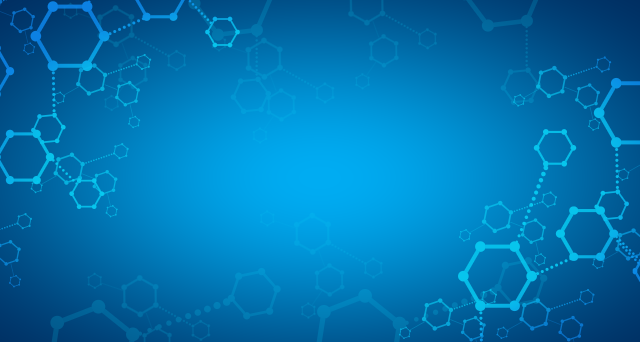
Write a WebGL 2 fragment shader that draws this background.

```glsl
#version 300 es
precision highp float;

uniform vec2 u_resolution;
out vec4 fragColor;

#define SPAN 7.68
#define GLOW vec3(0.0, 0.675, 0.95)
#define EDGE vec3(0.0, 0.17, 0.37)
#define CYAN vec3(0.03, 0.80, 0.95)
#define BLUE vec3(0.05, 0.53, 0.93)
#define BOND 0.058
#define ATOM 0.155
#define FAINT 0.20
#define SMALL 0.72
#define STRONG 0.92

const float SECTOR = 1.0471976;
float pixel;

float cover(float d) { return clamp(0.5 - d / pixel, 0.0, 1.0); }

vec2 rotate(vec2 p, float a) {
  return mat2(cos(a), sin(a), -sin(a), cos(a)) * p;
}

// Hexagonal ring of bonds with a round atom on each corner
float ring(vec2 p, float r, float turn) {
  float len = length(p);
  if (len > r * 1.3 + pixel) return 0.0;
  float a = mod(atan(p.y, p.x) - turn + SECTOR * 0.5, SECTOR) - SECTOR * 0.5;
  vec2 q = len * vec2(cos(a), abs(sin(a)));
  float bond = abs(dot(q, vec2(0.866, 0.5)) - r * 0.866) - r * BOND;
  float atom = length(q - vec2(r, 0.0)) - r * ATOM;
  return max(cover(bond) * 0.9, cover(atom));
}

// Row of dots whose radius runs from r0 to r1
float dots(vec2 p, vec2 a, vec2 b, float r0, float r1) {
  float len = length(b - a);
  vec2 dir = (b - a) / len;
  float count = max(floor(len / (1.7 * (r0 + r1))), 1.0);
  float t = clamp(round(dot(p - a, dir) / len * count) / count, 0.0, 1.0);
  return cover(length(p - a - dir * len * t) - mix(r0, r1, t));
}

float line(vec2 p, vec2 a, vec2 b) {
  float t = clamp(dot(p - a, b - a) / dot(b - a, b - a), 0.0, 1.0);
  return 0.45 * cover(length(p - mix(a, b, t)) - 0.004);
}

// Small molecule: a core ring, a neighbour and three outlying rings
float cluster(vec2 p) {
  if (length(p) > 0.95) return 0.0;
  vec2 mate = vec2(0.43, -0.17), high = vec2(0.62, 0.21);
  vec2 low = vec2(0.51, -0.51), side = vec2(-0.39, -0.22);
  float m = max(ring(p, 0.17, 0.33), ring(p - mate, 0.135, 0.33));
  m = max(m, max(ring(p - high, 0.085, 0.33), ring(p - low, 0.065, 0.33)));
  m = max(m, ring(p - side, 0.065, 0.33));
  m = max(m, dots(p, high * 0.28, high * 0.87, 0.009, 0.009));
  m = max(m, line(p, mate * 0.37, mate * 0.7));
  m = max(m, line(p, mix(mate, low, 0.38), mix(mate, low, 0.8)));
  return max(m, line(p, side * 0.38, side * 0.85));
}

// Large ring with chains leading above and below
float chain(vec2 p) {
  vec2 below = vec2(-0.56, -1.45), above = vec2(1.08, 0.51);
  float m = max(ring(p, 0.41, 0.0), ring(p - vec2(-0.26, -1.11), 0.18, 0.1));
  m = max(m, max(ring(p - below, 0.32, 0.0), ring(p - above, 0.32, 0.0)));
  m = max(m, ring(p - vec2(0.20, -1.89), 0.18, 0.0));
  m = max(m, ring(p - vec2(1.83, 0.05), 0.18, 0.0));
  m = max(m, ring(p - vec2(0.69, 1.54), 0.22, 0.0));
  m = max(m, dots(p, vec2(-0.20, -0.44), vec2(-0.19, -0.96), 0.018, 0.018));
  m = max(m, dots(p, vec2(0.48, 0.03), vec2(0.88, 0.21), 0.018, 0.018));
  m = max(m, dots(p, vec2(-0.20, -1.49), vec2(0.08, -1.77), 0.015, 0.015));
  m = max(m, dots(p, vec2(1.44, 0.42), vec2(1.69, 0.16), 0.015, 0.015));
  return max(m, dots(p, vec2(0.23, 0.41), vec2(0.58, 1.30), 0.017, 0.028));
}

void main() {
  vec2 p = gl_FragCoord.xy / u_resolution.x * SPAN;
  vec2 size = vec2(SPAN, SPAN * u_resolution.y / u_resolution.x);
  pixel = SPAN / u_resolution.x;

  // Oval glow darkening toward the corners
  vec2 q = (p - size * vec2(0.5, 0.48)) / (size * 0.5);
  vec3 color = mix(GLOW, EDGE, smoothstep(0.0, 1.6, length(q)));
  vec3 ink = mix(CYAN, BLUE, smoothstep(0.85, 1.2, length(q)));

  // Faint turned molecules
  vec2 dim[5] = vec2[](vec2(3.75, 1.30), vec2(1.68, 0.55), vec2(3.17, 3.40),
    vec2(4.40, 4.05), vec2(1.39, 3.79));
  float haze = 0.0;
  for (int i = 0; i < 5; i++)
    haze = max(haze, cluster(rotate(p - dim[i], 0.84) / 1.28));

  // Faint large rings along the top and bottom
  for (int i = 0; i < 2; i++) {
    vec2 lower = p - vec2(1.10 + 3.20 * float(i), -0.10 + 0.13 * float(i));
    vec2 upper = p - vec2(2.80 + 3.24 * float(i), 4.12 + 0.11 * float(i));
    haze = max(haze, max(ring(lower, 0.53, 0.37), ring(upper, 0.47, 0.12)));
    haze = max(haze, ring(lower - vec2(1.95, 0.68), 0.28, 0.2));
    haze = max(haze, ring(upper - vec2(0.21, -1.16), 0.21, 0.1));
    haze = max(haze, dots(lower, vec2(0.58, 0.20), vec2(1.62, 0.58), 0.025, 0.045));
    haze = max(haze, dots(upper, vec2(0.28, -0.45), vec2(0.28, -0.96), 0.014, 0.014));
  }
  color = mix(color, CYAN, haze * FAINT);

  // Bright small molecules
  vec2 spot[10] = vec2[](vec2(1.10, 3.15), vec2(0.83, 2.08), vec2(-0.33, 1.24),
    vec2(5.97, 1.50), vec2(6.62, 3.12), vec2(5.25, 0.33), vec2(6.42, 0.33),
    vec2(7.57, 1.17), vec2(7.87, 2.23), vec2(-0.16, 4.03));
  float fine = 0.0;
  for (int i = 0; i < 10; i++) fine = max(fine, cluster(p - spot[i]));
  color = mix(color, ink, fine * SMALL);

  // Bright chains of large rings
  vec2 head[3] = vec2[](vec2(0.84, 3.67), vec2(7.60, 2.75), vec2(5.97, 0.79));
  float bold = ring(p - vec2(-0.20, 3.25), 0.32, 0.0);
  for (int i = 0; i < 3; i++) bold = max(bold, chain(p - head[i]));
  color = mix(color, ink, bold * STRONG);

  fragColor = vec4(color, 1.0);
}
```
